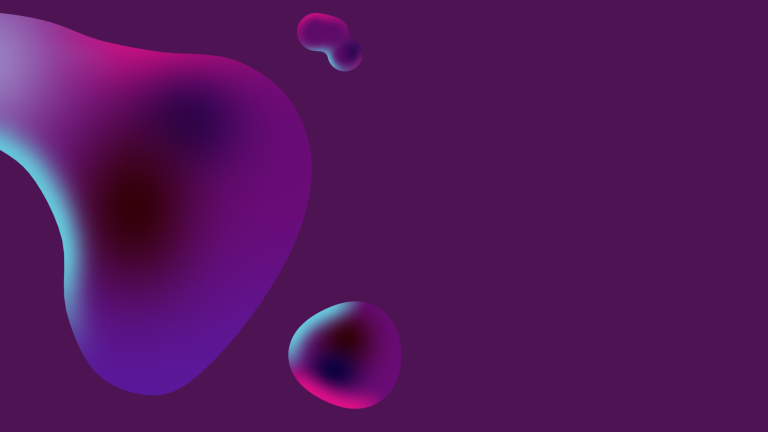
Give the GLSL for this background, as a Shadertoy shader.

```glsl
#define BACKDROP vec3(0.302, 0.075, 0.325)
#define PURPLE   vec3(0.415, 0.045, 0.465)
#define VIOLET   vec3(0.350, 0.095, 0.610)
#define PINK     vec3(0.860, 0.060, 0.530)
#define CYAN     vec3(0.400, 0.770, 0.850)
#define LILAC    vec3(0.600, 0.500, 0.760)
#define INDIGO   vec3(0.170, 0.015, 0.310)
#define MAROON   vec3(0.200, 0.000, 0.035)
#define KNOTS 18
#define STEPS 5

// Outline of the large blob, in units of canvas height
const vec2 knots[KNOTS] = vec2[KNOTS](
    vec2(-.139, .977), vec2(.000, .970), vec2(.116, .949),
    vec2(.231, .907), vec2(.370, .880), vec2(.544, .861),
    vec2(.671, .769), vec2(.722, .618), vec2(.685, .444),
    vec2(.579, .264), vec2(.440, .116), vec2(.336, .086),
    vec2(.220, .139), vec2(.153, .282), vec2(.144, .444),
    vec2(.081, .581), vec2(.000, .653), vec2(-.139, .711));

vec2 catmullRom(vec2 a, vec2 b, vec2 c, vec2 d, float t) {
    return b + 0.5 * t * (c - a + t * (2.0 * a - 5.0 * b + 4.0 * c - d
         + t * (3.0 * (b - c) + d - a)));
}

// Signed distance to the closed spline, negative inside
float splineDistance(vec2 p) {
    float nearest = 1e3, side = 1.0;
    vec2 prev = knots[0];
    for (int i = 0; i < KNOTS; i++) {
        vec2 a = knots[(i + KNOTS - 1) % KNOTS], b = knots[i];
        vec2 c = knots[(i + 1) % KNOTS], d = knots[(i + 2) % KNOTS];
        for (int j = 1; j <= STEPS; j++) {
            vec2 next = catmullRom(a, b, c, d, float(j) / float(STEPS));
            vec2 e = next - prev, w = p - prev;
            vec2 off = w - e * clamp(dot(w, e) / dot(e, e), 0.0, 1.0);
            nearest = min(nearest, dot(off, off));
            bool crosses = (prev.y > p.y) != (next.y > p.y);
            if (crosses && w.x < e.x * w.y / e.y) side = -side;
            prev = next;
        }
    }
    return side * sqrt(nearest);
}

float smoothMin(float a, float b, float k) {
    float h = max(k - abs(a - b), 0.0) / k;
    return min(a, b) - 0.25 * h * h * k;
}

// Soft elliptical patch of colour
float spot(vec2 p, vec2 center, vec2 size) {
    vec2 q = (p - center) / size;
    return exp(-dot(q, q));
}

// Glow hugging an edge, on the side facing the given angle
float rim(float d, float width, vec2 q, float angle) {
    float facing = dot(normalize(q + 1e-5), vec2(cos(angle), sin(angle)));
    return exp(-d * d / (width * width)) * smoothstep(0.35, 0.95, facing);
}

vec3 largeBlobColor(vec2 p, float d) {
    vec3 col = mix(VIOLET, PURPLE, smoothstep(0.05, 0.58, p.y));
    col = mix(col, PINK, 0.95 * spot(p, vec2(.36, .92), vec2(.25, .13)));
    col = mix(col, INDIGO, 0.95 * spot(p, vec2(.44, .72), vec2(.13, .12)));
    col = mix(col, MAROON, spot(p, vec2(.31, .52), vec2(.14, .19)));
    col = mix(col, LILAC, spot(p, vec2(-.03, .86), vec2(.17, .19)));
    float leftEdge = smoothstep(.30, .14, p.x) * smoothstep(.92, .72, p.y)
                   * smoothstep(.12, .42, p.y);
    return mix(col, CYAN, leftEdge * exp(-d * d / 0.0028));
}

// Round drop, with a slightly wavy radius
float dropDistance(vec2 q) {
    float a = atan(q.y, q.x);
    return length(q) - (.1266 + .0032 * cos(a) + .0042 * cos(2.0 * a) - .006 * cos(3.0 * a));
}

vec3 dropColor(vec2 q, float d) {
    vec3 col = mix(PURPLE, MAROON, spot(q, vec2(.00, .035), vec2(.065)));
    col = mix(col, vec3(.04, .0, .24), spot(q, vec2(-.03, -.04), vec2(.058, .05)));
    col = mix(col, PINK, rim(d, .036, q, -1.95));
    return mix(col, CYAN, rim(d, .033, q, 2.35));
}

// Small bean built from three merged circles
float beanDistance(vec2 p) {
    float ends = smoothMin(length(p - vec2(.7315, .926)) - .044,
                           length(p - vec2(.7986, .875)) - .0405, .02);
    return smoothMin(ends, length(p - vec2(.7685, .922)) - .039, .02);
}

vec3 beanColor(vec2 p, float d) {
    vec3 col = mix(PURPLE * 0.88, INDIGO, spot(p, vec2(.822, .880), vec2(.026, .032)));
    float edge = exp(-d * d / 0.00022);
    col = mix(col, PINK, 0.8 * edge * spot(p, vec2(.725, .965), vec2(.08, .05)));
    col = mix(col, PINK, 0.4 * edge * spot(p, vec2(.835, .850), vec2(.03)));
    return mix(col, CYAN, edge * spot(p, vec2(.745, .855), vec2(.055, .04)));
}

void mainImage(out vec4 fragColor, in vec2 fragCoord) {
    vec2 p = fragCoord / iResolution.y;
    float soft = 0.75 / iResolution.y;
    vec3 col = BACKDROP;

    float blob = splineDistance(p);
    col = mix(col, largeBlobColor(p, blob), smoothstep(soft, -soft, blob));

    vec2 q = p - vec2(.801, .178);
    float drop = dropDistance(q);
    col = mix(col, dropColor(q, drop), smoothstep(soft, -soft, drop));

    float bean = beanDistance(p);
    col = mix(col, beanColor(p, bean), smoothstep(soft, -soft, bean));

    fragColor = vec4(col, 1.0);
}
```
